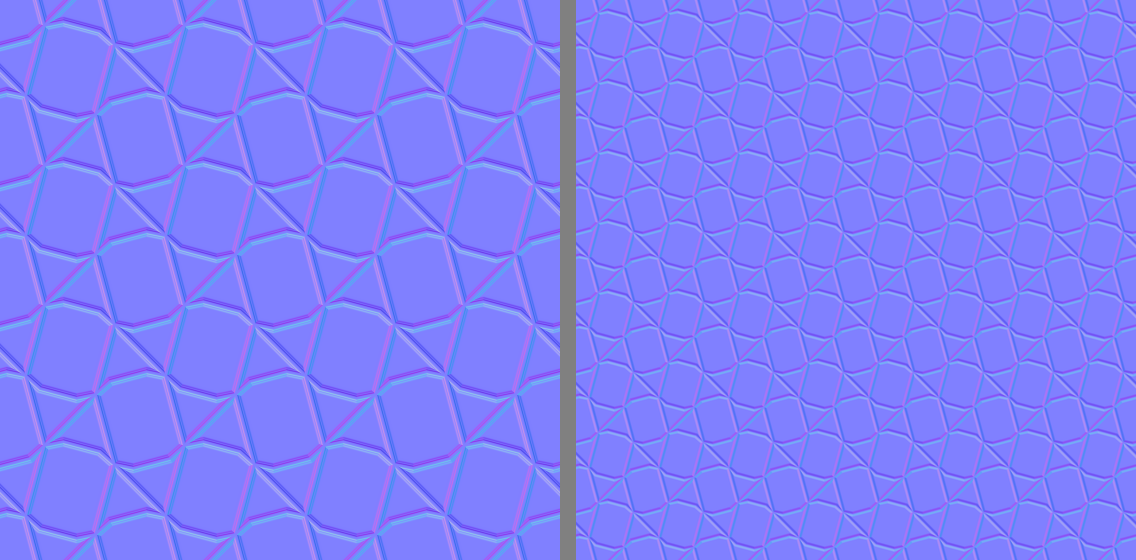
Left: one tile. Right: repeated 2 by 2.
Reproduce this texture map procedurally as a WebGL 2 fragment shader.

```glsl
#version 300 es
precision highp float;
// Tangent-space normal map of grooves along a snub square tiling whose
// squares have two opposite sides bent outward. The nearest groove gives a
// distance and direction; a double-stepped wall profile gives the tilt.

#define REPEATS 4.0          // cells across and down
#define BEND_START 0.24      // where a bent side turns, as part of its length
#define BEND_HEIGHT 0.12     // how far it bulges, as part of its length
#define INNER_POS 0.0140     // wall steps: distance from the groove centre
#define OUTER_POS 0.0280
#define INNER_WIDTH 0.0050   // wall steps: softness
#define OUTER_WIDTH 0.0065
#define INNER_TILT 0.60      // wall steps: steepness
#define OUTER_TILT 0.42
#define SAMPLES 3            // samples per pixel side

uniform vec2 u_resolution;
out vec4 fragColor;

// Tiling vertices: 0.5 split in the ratio sqrt(3) : 1
const float LONG_LEG = 0.316987;
const float SHORT_LEG = 0.183013;

// Wraps a point to the cell centred on the origin
vec2 wrapCell(vec2 p) {
    return p - floor(p + 0.5);
}

// Vector from the closest point of segment ab to p
vec2 segmentOffset(vec2 p, vec2 a, vec2 b) {
    vec2 pa = p - a, ba = b - a;
    return pa - ba * clamp(dot(pa, ba) / dot(ba, ba), 0.0, 1.0);
}

vec2 shorter(vec2 a, vec2 b) {
    return dot(a, a) < dot(b, b) ? a : b;
}

// Side from a to b, bulging to its left in three pieces
vec2 bentOffset(vec2 p, vec2 a, vec2 b) {
    vec2 side = b - a;
    vec2 bulge = vec2(-side.y, side.x) * BEND_HEIGHT;
    vec2 c = a + side * BEND_START + bulge;
    vec2 d = b - side * BEND_START + bulge;
    vec2 nearest = shorter(segmentOffset(p, a, c), segmentOffset(p, c, d));
    return shorter(nearest, segmentOffset(p, d, b));
}

// Square with straight flanks and bent top and bottom
vec2 squareOffset(vec2 p) {
    vec2 a = vec2(LONG_LEG, -SHORT_LEG);
    vec2 b = vec2(SHORT_LEG, LONG_LEG);
    vec2 nearest = vec2(1.0);
    for (float s = -1.0; s < 2.0; s += 2.0) {
        nearest = shorter(nearest, segmentOffset(p, s * a, s * b));
        nearest = shorter(nearest, bentOffset(p, -s * a, s * b));
    }
    return nearest;
}

// Vector from the nearest groove centre line
vec2 grooveOffset(vec2 p) {
    const vec2 mirror = vec2(-1.0, 1.0);
    vec2 nearest = squareOffset(wrapCell(p));
    vec2 mirrored = squareOffset(wrapCell(p - 0.5) * mirror) * mirror;
    nearest = shorter(nearest, mirrored);

    // Diagonals shared by pairs of triangles
    vec2 rising = vec2(SHORT_LEG);
    vec2 falling = rising * mirror;
    vec2 besideSquare = wrapCell(p - vec2(0.5, 0.0));
    vec2 aboveSquare = wrapCell(p - vec2(0.0, 0.5));
    nearest = shorter(nearest, segmentOffset(besideSquare, -rising, rising));
    return shorter(nearest, segmentOffset(aboveSquare, -falling, falling));
}

float wallStep(float d, float centre, float width) {
    float t = (d - centre) / width;
    return exp(-t * t);
}

// Surface normal: walls lean toward the groove centre
vec3 surfaceNormal(vec2 p) {
    vec2 offset = grooveOffset(p);
    float d = length(offset);
    float tilt = max(INNER_TILT * wallStep(d, INNER_POS, INNER_WIDTH),
                     OUTER_TILT * wallStep(d, OUTER_POS, OUTER_WIDTH));
    return vec3(-offset / max(d, 1e-5) * tilt, sqrt(1.0 - tilt * tilt));
}

void main() {
    // Average the encoded normals over a grid inside the pixel
    vec3 colour = vec3(0.0);
    for (int j = 0; j < SAMPLES; j++) {
        for (int i = 0; i < SAMPLES; i++) {
            vec2 jitter = (vec2(i, j) + 0.5) / float(SAMPLES) - 0.5;
            vec2 uv = (gl_FragCoord.xy + jitter) / u_resolution;
            colour += 0.5 + 0.5 * surfaceNormal(uv * REPEATS);
        }
    }
    fragColor = vec4(colour / float(SAMPLES * SAMPLES), 1.0);
}
```
